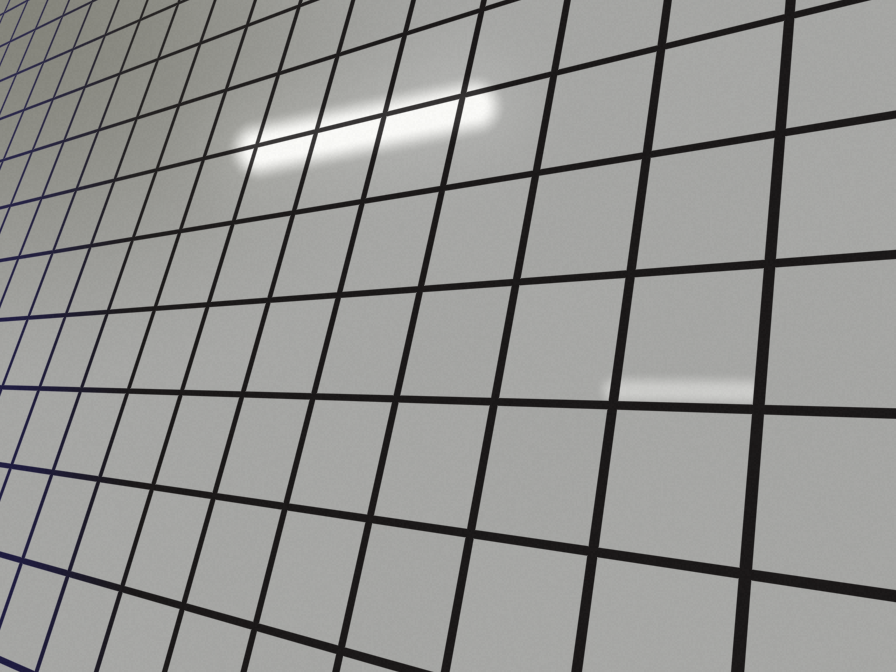
Give the GLSL for this pattern, as a WebGL 2 fragment shader.

```glsl
#version 300 es
precision highp float;

uniform vec2 u_resolution;
out vec4 outColor;

const vec3 TILE = vec3(0.650, 0.652, 0.643);
const vec3 TILE_FAR = vec3(0.515, 0.515, 0.480);
const vec3 GROUT = vec3(0.105, 0.096, 0.096);
const vec3 GROUT_FRINGE = vec3(0.12, 0.11, 0.25);
const vec3 GLARE = vec3(0.975, 0.975, 0.965);

// Half widths of the upright and level joints, in tiles
const vec2 JOINT = vec2(0.037, 0.031);

// Maps tile coordinates to the canvas, with the height as unit
const mat3 WALL_TO_CANVAS = mat3(
    -0.1122,  0.0518,  0.1145,
    -0.0859, -0.2536, -0.0600,
     1.1285,  0.3906,  1.0000);

float hash(vec2 p) {
    vec3 q = fract(vec3(p.xyx) * 0.1031);
    q += dot(q, q.yzx + 33.33);
    return fract((q.x + q.y) * q.z);
}

vec2 project(mat3 canvasToWall, vec2 p) {
    vec3 q = canvasToWall * vec3(p, 1.0);
    return q.xy / q.z;
}

float segmentDistance(vec2 p, vec2 a, vec2 b) {
    vec2 ab = b - a;
    float t = clamp(dot(p - a, ab) / dot(ab, ab), 0.0, 1.0);
    return length(p - a - ab * t);
}

float softStreak(vec2 p, vec2 a, vec2 b, float inner, float outer) {
    return 1.0 - smoothstep(inner, outer, segmentDistance(p, a, b));
}

// Joint coverage on one axis, smoothed over the pixel footprint
float joint(float coord, float halfWidth, float footprint) {
    float d = abs(fract(coord + 0.5) - 0.5);
    return 1.0 - smoothstep(halfWidth - footprint, halfWidth + footprint, d);
}

void main() {
    vec2 p = gl_FragCoord.xy / u_resolution.y;
    vec2 wall = project(inverse(WALL_TO_CANVAS), p);
    vec2 footprint = 0.85 * vec2(length(vec2(dFdx(wall.x), dFdy(wall.x))),
                                 length(vec2(dFdx(wall.y), dFdy(wall.y))));

    // Tiles: darker and warmer in the far corner, slightly uneven
    float far = 1.0 - smoothstep(0.0, 0.62, length((p - vec2(0.0, 1.0)) * vec2(0.85, 1.0)));
    vec3 tile = mix(TILE, TILE_FAR, far);
    tile += 0.010 * (hash(floor(wall) + 50.0) - 0.5);

    // Lamp reflections with a faint halo
    vec2 lampA = vec2(0.385, 0.777);
    vec2 lampB = vec2(0.705, 0.842);
    float lamp = softStreak(p, lampA, lampB, 0.014, 0.050);
    float halo = softStreak(p, lampA, lampB, 0.0, 0.19);
    float band = softStreak(p, vec2(0.915, 0.419), vec2(1.115, 0.417), 0.002, 0.030);
    tile += 0.045 * halo * halo;
    tile = mix(tile, GLARE, max(lamp, 0.45 * band));

    // Joints: a blue fringe on the left, a little lamp light
    vec3 grout = mix(GROUT_FRINGE, GROUT, smoothstep(0.0, 0.22, p.x));
    grout += 0.10 * lamp + 0.05 * far;
    float upright = joint(wall.x, JOINT.x, footprint.x);
    float level = joint(wall.y, JOINT.y, footprint.y);
    vec3 color = mix(tile, grout, max(upright, level));

    // Fine grain
    color += 0.016 * (hash(floor(p * 384.0)) - 0.5);
    outColor = vec4(clamp(color, 0.0, 1.0), 1.0);
}
```
